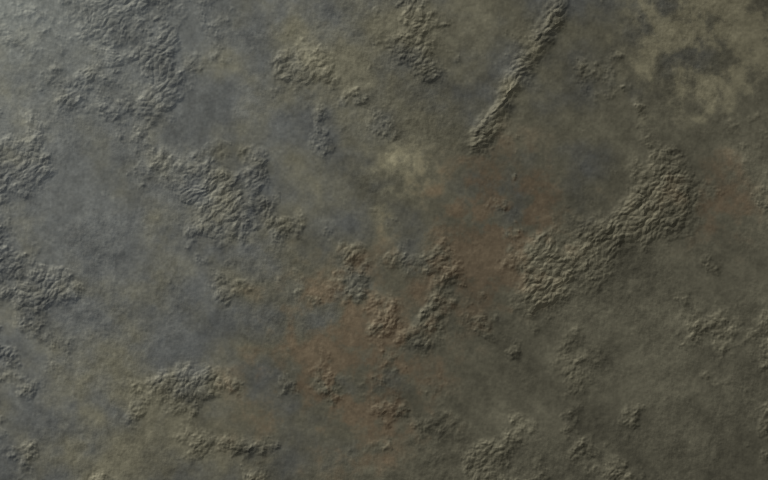
Reproduce this texture procedurally as a Shadertoy shader.

```glsl
// Weathered, hazy stone wall with gritty crust, faint rust stains and worn pale plaster.

const vec3 SLATE  = vec3(0.330, 0.336, 0.325);
const vec3 OLIVE  = vec3(0.335, 0.325, 0.272);
const vec3 SAND   = vec3(0.455, 0.435, 0.350);
const vec3 RUST   = vec3(0.335, 0.285, 0.225);
const vec3 HAZE   = vec3(0.540, 0.555, 0.520);
const vec2 LIGHT_DIR   = vec2(-0.62, 0.78);
const float LIGHT_STEP = 0.0036;
const float RELIEF     = 0.62;
const float LUMP_SCALE = 46.0;
const float GRAIN      = 0.055;

vec2 hash2(vec2 p) {
    vec3 q = fract(p.xyx * vec3(0.1031, 0.1030, 0.0973));
    q += dot(q, q.yzx + 33.33);
    return fract((q.xx + q.yz) * q.zy);
}

float valueNoise(vec2 p) {
    vec2 i = floor(p), f = fract(p);
    f = f * f * (3.0 - 2.0 * f);
    float low  = mix(hash2(i).x, hash2(i + vec2(1, 0)).x, f.x);
    float high = mix(hash2(i + vec2(0, 1)).x, hash2(i + vec2(1, 1)).x, f.x);
    return mix(low, high, f.y);
}

float fbm(vec2 p) {
    float sum = 0.0, amp = 0.5;
    for (int i = 0; i < 5; i++) {
        sum += amp * valueNoise(p);
        p = mat2(1.6, 1.2, -1.2, 1.6) * p + 17.3;
        amp *= 0.52;
    }
    return sum;
}

// Distance to the nearest jittered cell centre
float cellular(vec2 p) {
    vec2 i = floor(p), f = fract(p);
    float d = 2.0;
    for (int y = -1; y <= 1; y++)
        for (int x = -1; x <= 1; x++) {
            vec2 g = vec2(x, y);
            d = min(d, length(g + hash2(i + g) - f));
        }
    return d;
}

float segment(vec2 p, vec2 a, vec2 b) {
    vec2 ab = b - a;
    return length(p - a - ab * clamp(dot(p - a, ab) / dot(ab, ab), 0.0, 1.0));
}

float spot(vec2 p, vec2 centre, float radius) {
    vec2 d = (p - centre) / radius;
    return exp(-dot(d, d));
}

// Two diagonal seams of crust plus small scattered islands
float crustMask(vec2 p) {
    float broken = fbm(p * 15.0 + 4.0);
    float seam = exp(-segment(p, vec2(0.99, 0.70), vec2(1.16, 0.97)) * 36.0);
    float bank = exp(-segment(p, vec2(1.12, 0.40), vec2(1.38, 0.60)) * 14.0);
    float low  = spot(p, vec2(1.20, 0.24), 0.10) + spot(p, vec2(0.92, 0.08), 0.09);
    float ridge = max(seam, max(bank, 0.5 * low));
    float islands = smoothstep(0.56, 0.72, 0.5 * fbm(p * 6.0 + 71.0) + 0.5 * broken + 0.03);
    return max(smoothstep(0.48, 0.95, ridge * 0.7 + broken * 0.7), 0.75 * islands);
}

float relief(vec2 p) {
    vec2 q = p + 0.022 * vec2(fbm(p * 24.0), fbm(p * 24.0 + 9.0));
    q = vec2(q.x * 0.8 + q.y * 0.6, q.y * 0.8 - q.x * 0.6) * vec2(0.75, 1.1);
    float lumps = 0.65 * (1.0 - cellular(q * LUMP_SCALE))
                + 0.45 * (1.0 - cellular(q * LUMP_SCALE * 2.2));
    float rough = smoothstep(0.38, 0.65, fbm(p * 5.0 + 13.0));
    return crustMask(p) * (lumps + 0.25) + 0.34 * fbm(p * 20.0)
         + (0.10 + 0.22 * rough) * fbm(p * 65.0);
}

void mainImage(out vec4 fragColor, in vec2 fragCoord) {
    vec2 p = fragCoord / iResolution.y;
    p.x *= 1.6 * iResolution.y / iResolution.x;

    // Broad mottling, blotches and scraped streaks falling to the right
    float mottle = fbm(p * 3.2 + 2.0) - 0.5;
    float detail = fbm(p * 15.0 + 50.0) - 0.5;
    float fleck  = fbm(p * 48.0 + 23.0) - 0.5;
    vec2 along = vec2(p.x * 0.8 - p.y * 0.6, p.x * 0.6 + p.y * 0.8);
    float streak = fbm(along * vec2(5.0, 19.0) + 8.0) - 0.5;

    // Cool stone above and left, earthy stone below and right
    float earthy = smoothstep(0.1, 1.05, p.x + 1.5 * mottle + 1.2 * detail - 0.6 * p.y + 0.42);
    vec3 col = mix(SLATE, OLIVE, earthy);

    // Worn plaster and broken, faint rust stains
    float worn = spot(p, vec2(1.50, 0.95), 0.22) + 0.6 * spot(p, vec2(0.86, 0.60), 0.15);
    float flakes = 0.8 + 2.2 * detail + 1.6 * fleck + streak;
    col = mix(col, SAND, 0.65 * smoothstep(0.30, 0.85, worn * flakes));
    float stain = spot(p, vec2(1.05, 0.54), 0.17) + 0.8 * spot(p, vec2(0.72, 0.22), 0.26)
                + 0.6 * spot(p, vec2(1.48, 0.58), 0.14);
    col = mix(col, RUST, 0.70 * smoothstep(0.20, 0.95, stain * (0.8 + 2.5 * detail + 2.0 * fleck)));

    // Raking light over the crust, dark pits between its lumps
    float crust = crustMask(p);
    float slope = relief(p) - relief(p + LIGHT_DIR * LIGHT_STEP);
    col = mix(col, SAND, 0.35 * crust * smoothstep(0.7, 1.2, p.x));
    col *= 1.0 + 0.26 * mottle + 0.26 * detail + 0.24 * fleck + 0.30 * streak - 0.10 * crust;
    col += clamp(slope * RELIEF, -0.12, 0.19) * vec3(1.0, 0.96, 0.82);

    // Glare at the upper left, gloom at the lower right
    float glare = exp(-length((p - vec2(0.0, 1.0)) * vec2(1.2, 1.6)) * 3.4);
    col = mix(col, HAZE, 0.50 * glare);
    col *= 1.09 - 0.20 * smoothstep(0.5, 1.7, p.x + 0.5 * (1.0 - p.y));
    col *= 1.0 + GRAIN * 2.0 * (valueNoise(p * 190.0) - 0.5);

    fragColor = vec4(clamp(col, 0.0, 1.0), 1.0);
}
```
